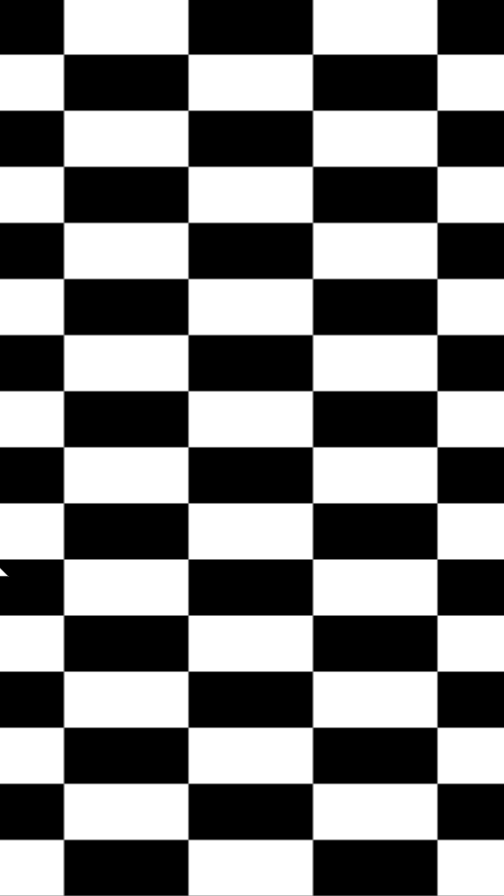
Give the GLSL for this pattern, as a Shadertoy shader.

```glsl
// Black and white checkerboard of wide bricks with soft grey seams and one small chip.
#define CELL vec2(0.247, 0.0626)     // cell size as a share of the canvas
#define FIRST_EDGE vec2(0.127, 0.0)  // lower left corner of a black cell
#define SEAM vec2(0.0045, 0.0021)    // width of the soft grey transition
#define CHIP_CORNER vec2(0.0, 0.357) // in units of canvas height
#define CHIP_SIZE 0.009
#define DARK vec3(0.0)
#define LIGHT vec3(1.0)

// Alternates between +1 and -1 per cell on each axis, ramping through 0 at edges.
vec2 softSquareWave(vec2 p, vec2 cell, vec2 softness) {
    vec2 f = p / cell;
    vec2 side = 1.0 - 2.0 * mod(floor(f), 2.0);
    vec2 edgeDistance = (0.5 - abs(fract(f) - 0.5)) * cell;
    return side * clamp(2.0 * edgeDistance / softness, 0.0, 1.0);
}

// Signed distance bound of a right triangle against the left border.
float chipDistance(vec2 p) {
    vec2 q = p - CHIP_CORNER;
    return max(-q.y, (q.x + q.y - CHIP_SIZE) * 0.7071);
}

void mainImage(out vec4 fragColor, in vec2 fragCoord) {
    vec2 uv = fragCoord / iResolution.xy;
    vec2 pixel = 1.0 / iResolution.xy;

    // Checkerboard: the product of the two waves flips the tone across every edge
    vec2 wave = softSquareWave(uv - FIRST_EDGE, CELL, max(SEAM, pixel));
    float light = 0.5 - 0.5 * wave.x * wave.y;

    // Chip on the left border
    float chip = chipDistance(fragCoord / iResolution.y);
    light = max(light, smoothstep(pixel.y, -pixel.y, chip));

    fragColor = vec4(mix(DARK, LIGHT, light), 1.0);
}
```
